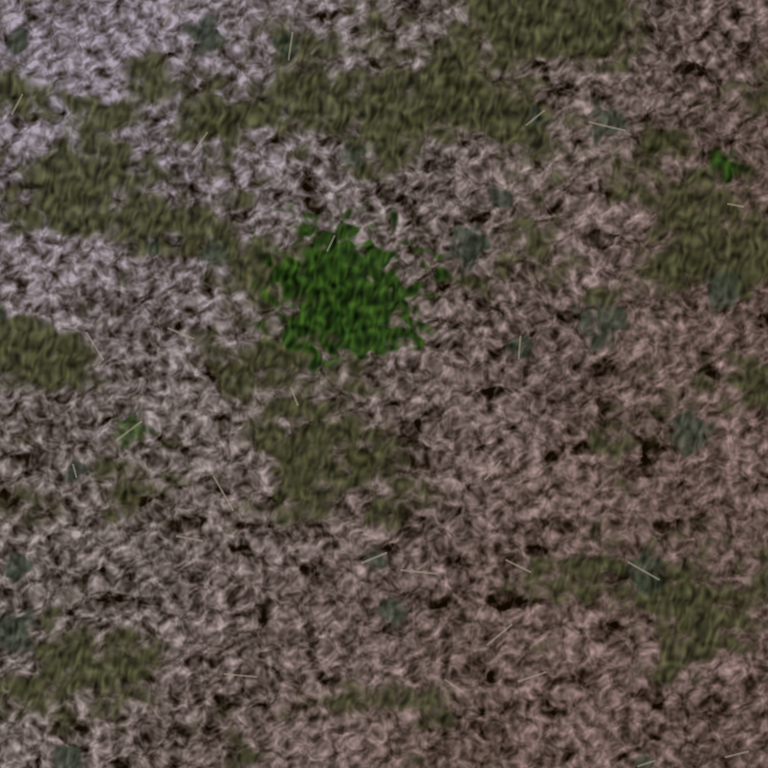
Reproduce this texture procedurally as a Shadertoy shader.

```glsl
// Dry crumbly soil seen from above, with olive grass, green tufts, dark pits and straw.

#define CONTRAST 1.25             // strength of the soil grain
#define GRASS_BIAS -0.05          // higher spreads the olive grass
#define PIT_DEPTH 0.45            // darkness of the hollows
#define CLUMP_POS vec2(0.45, 0.62)
#define CLUMP_RADIUS 0.085
#define SCATTER_CELLS 8.0         // grid for tufts and straws
#define SOIL_DARK vec3(0.17, 0.14, 0.11)
#define SOIL_LIGHT vec3(0.59, 0.54, 0.53)
#define OLIVE_DARK vec3(0.11, 0.11, 0.06)
#define OLIVE_LIGHT vec3(0.37, 0.37, 0.24)
#define GREEN_DARK vec3(0.04, 0.09, 0.02)
#define GREEN_LIGHT vec3(0.24, 0.38, 0.12)

vec2 hash2(vec2 p) {
    vec3 h = fract(p.xyx * vec3(0.1031, 0.1030, 0.0973));
    h += dot(h, h.yzx + 33.33);
    return fract((h.xx + h.yz) * h.zy);
}

float cornerSlope(vec2 cell, vec2 offset) {
    float angle = 6.2832 * hash2(cell).x;
    return dot(vec2(cos(angle), sin(angle)), offset);
}

// Gradient noise, centred on zero
float noise(vec2 p) {
    vec2 i = floor(p), f = fract(p);
    vec2 u = f * f * f * (f * (f * 6.0 - 15.0) + 10.0);
    vec2 e = vec2(1.0, 0.0);
    return mix(mix(cornerSlope(i, f), cornerSlope(i + e, f - e), u.x),
               mix(cornerSlope(i + e.yx, f - e.yx), cornerSlope(i + 1.0, f - 1.0), u.x), u.y);
}

float fbm(vec2 p) {
    float sum = 0.0, amp = 1.0;
    for (int k = 0; k < 4; k++) {
        sum += amp * noise(p);
        p = p * 2.03 + 17.3;
        amp *= 0.55;
    }
    return sum;
}

mat2 rotation(float a) {
    return mat2(cos(a), sin(a), -sin(a), cos(a));
}

float segmentDistance(vec2 p, vec2 halfSpan) {
    float t = clamp(dot(p, halfSpan) / dot(halfSpan, halfSpan), -1.0, 1.0);
    return length(p - halfSpan * t);
}

// x: dull tufts, y: vivid tufts, z: straws
vec3 scatter(vec2 p, float ragged, float pixel) {
    vec3 cover = vec3(0.0);
    vec2 home = floor(p * SCATTER_CELLS);
    for (int j = -1; j <= 1; j++)
    for (int i = -1; i <= 1; i++) {
        vec2 cell = home + vec2(i, j);
        vec2 pick = hash2(cell + 41.0), shape = hash2(cell + 97.0);
        vec2 d = p - (cell + hash2(cell + 13.0)) / SCATTER_CELLS;

        float radius = mix(0.012, 0.032, shape.x * shape.x);
        float tuft = 1.0 - smoothstep(0.55, 1.25, length(d) / radius + ragged);
        cover.x = max(cover.x, tuft * step(pick.x, 0.4));
        cover.y = max(cover.y, tuft * step(0.86, pick.x) * smoothstep(0.2, 0.6, p.y));

        float angle = 3.1416 * shape.y;
        vec2 halfSpan = mix(0.008, 0.026, shape.x) * vec2(cos(angle), sin(angle));
        float straw = 1.0 - smoothstep(0.0004, 0.0012 + pixel, segmentDistance(d, halfSpan));
        cover.z = max(cover.z, straw * step(pick.y, 0.35));
    }
    return cover;
}

void mainImage(out vec4 fragColor, in vec2 fragCoord) {
    vec2 p = fragCoord / iResolution.y;
    float pixel = 1.0 / iResolution.y;
    vec2 q = p + 0.006 * vec2(noise(p * 45.0), noise(p * 45.0 + 31.0));

    // Soil grain: crumbs and slanted litter flecks
    float leaning = smoothstep(-0.15, 0.15, noise(p * 9.0 + 5.0));
    float flecks = mix(noise(rotation(0.7) * q * vec2(1.0) * 105.0),
                       noise((rotation(-0.6) * q) * vec2(65.0, 140.0)), leaning);
    float grain = 0.4 * noise(q * 34.0) + 0.55 * noise(q * 68.0 + 7.0)
                + 0.55 * flecks + 0.3 * noise(q * 190.0);
    float chalk = 1.0 - smoothstep(0.05, 0.65, length(p - vec2(0.06, 0.95)));
    float rust = smoothstep(0.5, 1.3, p.x + 0.6 * (1.0 - p.y));
    float pits = smoothstep(0.22, 0.45, noise(q * vec2(16.0, 30.0) + 3.0) + 0.3 * noise(q * 60.0 + 9.0));
    float tone = 0.5 + CONTRAST * mix(1.0, 0.8, rust) * grain + 0.25 * noise(p * 6.0)
               + 0.25 * chalk - PIT_DEPTH * pits;
    vec3 color = mix(SOIL_DARK, SOIL_LIGHT, clamp(tone, -0.25, 1.25));
    color *= mix(vec3(1.0), vec3(0.98, 1.0, 1.1), chalk);
    color *= mix(vec3(1.0), vec3(1.02, 0.93, 0.92), rust);

    // Olive grass in broad, uneven bands
    float blades = 0.55 * noise((rotation(0.25) * q) * vec2(150.0, 65.0))
                 + 0.5 * noise(q * 85.0 + 19.0) + 0.3 * noise(q * 38.0 + 2.0);
    float bladeTone = clamp(0.48 + 1.2 * blades, -0.1, 1.3);
    float cover = fbm(p * vec2(4.0, 6.5) + 23.0) + 0.35 * noise(q * 42.0 + 11.0)
                + 0.35 * (p.y - 0.5) + GRASS_BIAS;
    float grass = 0.88 * smoothstep(-0.02, 0.38, cover);
    color = mix(color, mix(OLIVE_DARK, OLIVE_LIGHT, bladeTone), grass);

    // Scattered tufts and one lush clump
    float ragged = 0.7 * noise(p * 24.0 + 8.0) + 0.8 * noise(q * 65.0 + 4.0);
    vec3 bits = scatter(p, ragged, pixel);
    float lush = 1.0 - smoothstep(0.7, 1.2, length((p - CLUMP_POS) * vec2(0.87, 1.0)) / CLUMP_RADIUS + ragged);
    vec3 dull = mix(vec3(0.09, 0.11, 0.08), vec3(0.33, 0.37, 0.30), bladeTone);
    color = mix(color, dull, 0.75 * bits.x);
    color = mix(color, mix(GREEN_DARK, GREEN_LIGHT, bladeTone), 0.92 * max(lush, bits.y));

    // Pale straw on top
    color = mix(color, vec3(0.60, 0.55, 0.49), 0.65 * bits.z);
    fragColor = vec4(clamp(color, 0.0, 1.0), 1.0);
}
```
